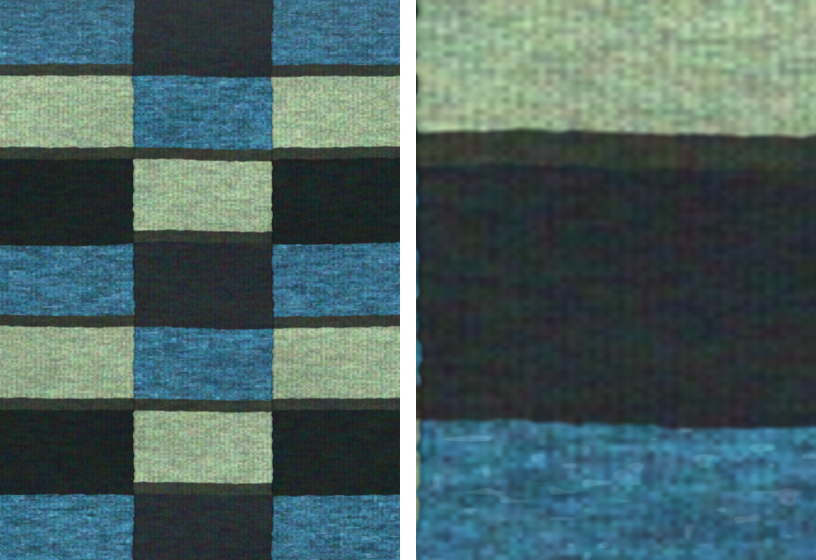
Left, the full canvas; right, a detail of the centre.
A WebGL 1 fragment shader for this pattern:

```glsl
precision highp float;
// Handwoven rug: three columns of blue, green and black blocks parted by thin dark bands.
// Every column runs the same vertical sequence; the middle one lags by a third of a repeat.
// Stretched value noise makes the weft streaks, fine ribs the warp, and slow noise the fading.

uniform vec2 u_resolution;

const vec3 BLUE = vec3(0.215, 0.425, 0.525);
const vec3 GREEN = vec3(0.590, 0.680, 0.555);
const vec3 BLACK = vec3(0.110, 0.142, 0.142);
const vec3 CHARCOAL = vec3(0.150, 0.178, 0.190);  // black of the middle column
const vec3 BAND = vec3(0.205, 0.235, 0.205);

const float LEFT_SEAM = 0.334;     // column edges, in canvas widths
const float RIGHT_SEAM = 0.681;
const float REPEAT = 0.4487;       // height of one sequence, in canvas heights
const float FIRST_BLUE = -0.0125;  // top of the first blue block, from the top edge
const float COLUMN_LAG = 0.3333;   // shift of the middle column, in repeats
// Ends of the parts, in repeats; black fills the remainder.
const float BLUE_END = 0.286;
const float UPPER_BAND_END = 0.333;
const float GREEN_END = 0.615;
const float LOWER_BAND_END = 0.661;

const float EDGE_SOFTNESS = 0.0022;
const float EDGE_WOBBLE = 0.007;
const float STREAK_DEPTH = 0.34;
const float GRAIN_DEPTH = 0.24;
const float RIB_DEPTH = 0.035;
const float RIB_COUNT = 118.0;     // warp ribs per canvas height
const float TINT_DEPTH = 0.085;

float hash(vec2 p) {
  vec3 q = fract(vec3(p.xyx) * 0.1031);
  q += dot(q, q.yzx + 33.33);
  return fract((q.x + q.y) * q.z);
}

// Smooth value noise centred on zero.
float noise(vec2 p) {
  vec2 cell = floor(p);
  vec2 f = fract(p);
  f = f * f * (3.0 - 2.0 * f);
  float low = mix(hash(cell), hash(cell + vec2(1.0, 0.0)), f.x);
  float high = mix(hash(cell + vec2(0.0, 1.0)), hash(cell + vec2(1.0, 1.0)), f.x);
  return mix(low, high, f.y) - 0.5;
}

float softStep(float edge, float x, float softness) {
  return smoothstep(-softness, softness, x - edge);
}

// Colour of one column at a height given in repeats.
vec3 blockSequence(float height, vec3 black) {
  float f = fract(height);
  float s = EDGE_SOFTNESS / REPEAT;
  vec3 c = mix(black, BLUE, softStep(0.0, f, s));
  c = mix(c, BAND, softStep(BLUE_END, f, s));
  c = mix(c, GREEN, softStep(UPPER_BAND_END, f, s));
  c = mix(c, BAND, softStep(GREEN_END, f, s));
  c = mix(c, black, softStep(LOWER_BAND_END, f, s));
  return mix(c, BLUE, softStep(1.0, f, s));
}

void main() {
  vec2 uv = gl_FragCoord.xy / u_resolution;
  // Position from the top left, in canvas heights.
  vec2 p = vec2(gl_FragCoord.x, u_resolution.y - gl_FragCoord.y) / u_resolution.y;

  // Uneven hand-beaten edges, broad sag plus single-thread jitter.
  float sag = EDGE_WOBBLE * noise(p * vec2(7.0, 5.0) + 3.0)
            + 0.4 * EDGE_WOBBLE * noise(p * vec2(90.0, 40.0));
  float seamX = uv.x + EDGE_WOBBLE * noise(vec2(11.0, p.y * 9.0))
              + 0.7 * EDGE_WOBBLE * noise(vec2(29.0, p.y * 150.0));

  // Blocks in the side and middle columns.
  float height = (p.y + sag - FIRST_BLUE) / REPEAT;
  float middle = softStep(LEFT_SEAM, seamX, EDGE_SOFTNESS)
               - softStep(RIGHT_SEAM, seamX, EDGE_SOFTNESS);
  vec3 color = mix(blockSequence(height, BLACK),
                   blockSequence(height - COLUMN_LAG, CHARCOAL), middle);

  // Narrow shadow where neighbouring columns interlock.
  float seamDistance = min(abs(seamX - LEFT_SEAM), abs(seamX - RIGHT_SEAM));
  color *= 1.0 - 0.16 * (1.0 - smoothstep(0.001, 0.006, seamDistance));

  // Weft streaks, wool grain and warp ribs.
  float streak = 0.6 * noise(p * vec2(32.0, 210.0) + 17.0)
               + 0.4 * noise(p * vec2(75.0, 150.0) + 61.0);
  float grain = noise(p * vec2(230.0, 290.0) + 7.0);
  float rib = cos(6.28318 * (p.x * RIB_COUNT + 0.5 * noise(p * vec2(20.0, 8.0))));
  float blueness = smoothstep(0.05, 0.25, color.b - color.r);
  color *= 1.0 + STREAK_DEPTH * (0.7 + 0.9 * blueness) * streak
         + GRAIN_DEPTH * (1.0 + 0.5 * blueness) * grain + RIB_DEPTH * rib;

  // Mixed dyes: flecks drifting between green, violet and ochre.
  float greenFleck = noise(p * vec2(85.0, 130.0) + 131.0);
  float warmFleck = noise(p * vec2(70.0, 120.0) + 211.0);
  color += TINT_DEPTH * (greenFleck * vec3(-0.35, 0.55, -0.35)
         + warmFleck * vec3(0.65, -0.1, -0.45));
  float paleFleck = smoothstep(0.25, 0.42, noise(p * vec2(100.0, 190.0) + 303.0));
  color += 0.09 * blueness * paleFleck;

  // Uneven dye and a faded, greyer top edge.
  color *= 1.0 + 0.12 * noise(p * vec2(4.0, 9.0) + 41.0);
  float fade = 1.0 - smoothstep(0.0, 0.17, p.y);
  color = mix(color, vec3(0.36, 0.40, 0.45), 0.16 * fade);

  gl_FragColor = vec4(clamp(color, 0.0, 1.0), 1.0);
}
```
